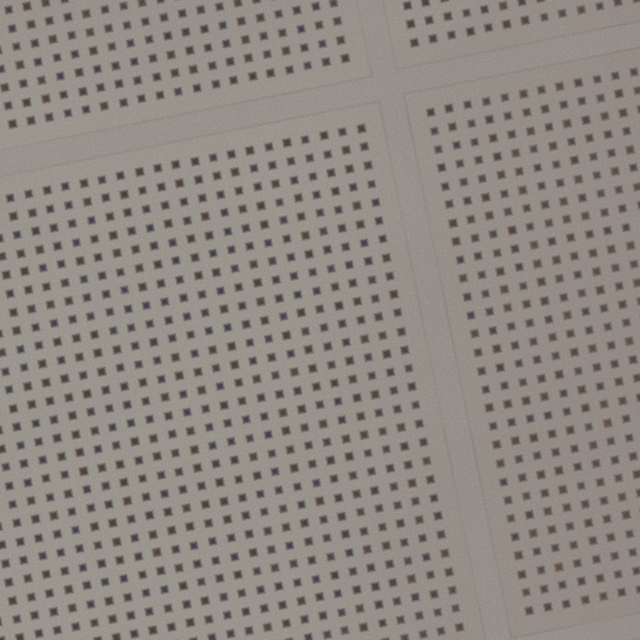
This pattern is drawn by a WebGL 2 fragment shader. Its source:

```glsl
#version 300 es
precision highp float;

#define PITCH 0.02943
#define TILT 0.1955
#define CORNER vec2(0.564, 0.7995)
#define LAST_HOLE 27.0
#define PANEL_PERIOD 30.8
#define PANEL_SKEW 0.12
#define HOLE_HALF 0.185
#define HOLE_BLUR 0.115
#define SEAM_OFFSET 1.22
#define SEAM_WIDTH 0.07
#define GRAIN_CELLS 260.0
#define GRAIN_AMOUNT 0.035

uniform vec2 u_resolution;
out vec4 fragColor;

const vec3 PAINT_COOL = vec3(0.605, 0.588, 0.556);
const vec3 PAINT_WARM = vec3(0.580, 0.546, 0.522);
const vec3 BAR_PAINT = vec3(0.592, 0.570, 0.552);
const vec3 HOLE_DARK = vec3(0.285, 0.255, 0.265);
const vec3 HOLE_PALE = vec3(0.365, 0.325, 0.305);

vec2 hash2(vec2 p) {
  vec3 q = fract(p.xyx * vec3(0.1031, 0.1030, 0.0973));
  q += dot(q, q.yzx + 33.33);
  return fract((q.xx + q.yz) * q.zy);
}

// Distance to the nearest scattered point
float cellular(vec2 p) {
  vec2 cell = floor(p);
  float nearest = 2.0;
  for (int y = -1; y <= 1; y++) {
    for (int x = -1; x <= 1; x++) {
      vec2 c = cell + vec2(x, y);
      nearest = min(nearest, length(c + hash2(c) - p));
    }
  }
  return nearest;
}

// Broad mottling from layered sines
float mottle(vec2 p) {
  float sum = 0.0, weight = 0.5;
  for (int i = 0; i < 4; i++) {
    sum += weight * sin(p.x + 1.7 * sin(p.y)) * cos(p.y - 0.8 * p.x);
    p = mat2(1.6, 1.2, -1.2, 1.6) * p + 2.3;
    weight *= 0.6;
  }
  return sum;
}

float squareDistance(vec2 p, float halfSize) {
  vec2 d = abs(p) - halfSize;
  return length(max(d, 0.0)) + min(max(d.x, d.y), 0.0);
}

void main() {
  float canvas = min(u_resolution.x, u_resolution.y);
  vec2 uv = gl_FragCoord.xy / canvas;
  float pixel = 1.0 / (canvas * PITCH);

  // Tilted grid, one unit per hole, rows counted downward
  vec2 d = (uv - CORNER) / PITCH;
  float c = cos(TILT), s = sin(TILT);
  vec2 grid = vec2(c * d.x + s * d.y + LAST_HOLE, s * d.x - c * d.y);

  // Panels separated by plain margins, each slightly out of line
  float margin = 0.5 * (PANEL_PERIOD - LAST_HOLE);
  vec2 panel = floor((grid + margin) / PANEL_PERIOD);
  vec2 local = grid - panel * PANEL_PERIOD + PANEL_SKEW * vec2(-panel.y, panel.x);

  // Painted surface, warmer toward the lower right
  float warmth = smoothstep(0.35, 1.15, uv.x + 0.12 * (1.0 - uv.y));
  warmth = max(warmth, 0.5 * smoothstep(0.75, 1.1, uv.y));
  vec3 color = mix(PAINT_COOL, PAINT_WARM, warmth);

  // Joint bars and their thin shadow lines
  vec2 outside = abs(local - 0.5 * LAST_HOLE) - 0.5 * LAST_HOLE;
  float edge = max(outside.x, outside.y) - SEAM_OFFSET;
  color = mix(color, BAR_PAINT, 0.6 * smoothstep(-0.1, 0.1, edge));
  float seam = 1.0 - smoothstep(0.0, SEAM_WIDTH + pixel, abs(edge));
  float seamWear = 0.65 + 0.5 * mottle(local * 0.35 + panel * 4.0);
  color -= 0.045 * seam * clamp(seamWear, 0.15, 1.0);

  // Soft square holes with small differences in place, size and tint
  vec2 index = clamp(floor(local + 0.5), 0.0, LAST_HOLE);
  vec2 id = index + panel * 41.0 + 200.0;
  vec2 place = hash2(id), look = hash2(id + 71.0);
  vec2 h = local - index + 0.05 * (place - 0.5);
  float size = HOLE_HALF + 0.025 * (look.x - 0.5);
  float blur = max(HOLE_BLUR, pixel);
  float hole = 1.0 - smoothstep(-blur, blur, squareDistance(h, size));
  float pale = clamp(0.75 * warmth + 0.5 * (look.y - 0.5), 0.0, 1.0);
  vec3 holeColor = mix(HOLE_DARK, HOLE_PALE, pale);
  holeColor += vec3(0.04, 0.0, -0.04) * (look.x - 0.5);
  // Red fringe at the left, blue fringe at the right
  holeColor += vec3(-0.16, -0.02, 0.12) * clamp(h.x, -0.3, 0.3);
  color = mix(color, holeColor, hole);

  // Fine grain and faint uneven tone
  float grain = cellular(uv * GRAIN_CELLS) - 0.45;
  color += GRAIN_AMOUNT * grain + 0.006 * mottle(uv * 9.0);
  color += 0.012 * (hash2(floor(uv * GRAIN_CELLS)).x - 0.5) * vec3(1.0, -0.4, -1.0);

  fragColor = vec4(clamp(color, 0.0, 1.0), 1.0);
}
```
